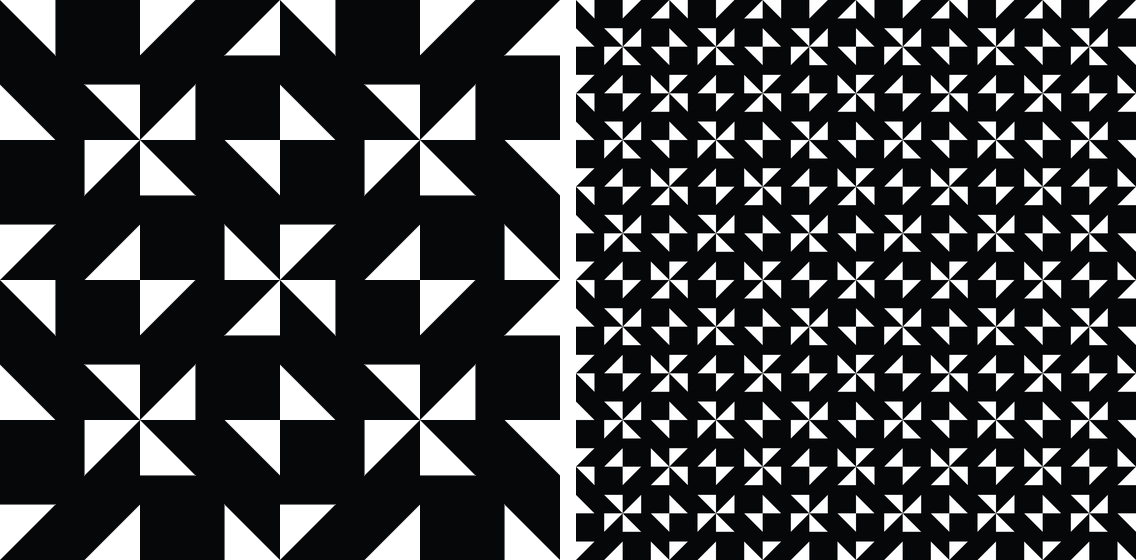
Left, the tile; right, the same tile 3 across and 3 down.
Write a Shadertoy shader that draws this pattern.

```glsl
// White pinwheels and two-bladed bows alternate on a 4 x 4 lattice over black.
// Each motif is a right triangle turned about its node; odd columns are mirrored.
// The lattice wraps after two nodes, so the canvas tiles in both directions.

const float NODES = 4.0;          // lattice nodes across and down
const float BLADE = 0.396;        // blade leg, in node spacings
const vec3 INK = vec3(0.02, 0.027, 0.035);
const vec3 PAPER = vec3(1.0);

// Blade with its sharp tip at the node: 0 < x < y < leg
float tipBlade(vec2 p, float leg) {
    return max(max(-p.x, p.y - leg), (p.x - p.y) * sqrt(0.5));
}

// Blade with its right angle at the node: x, y > 0 and x + y < leg
float cornerBlade(vec2 p, float leg) {
    return max(max(-p.x, -p.y), (p.x + p.y - leg) * sqrt(0.5));
}

vec2 quarterTurn(vec2 p) {
    return vec2(p.y, -p.x);
}

// Four tip blades, one per quadrant
float pinwheel(vec2 p, float leg) {
    float d = tipBlade(p, leg);
    for (int i = 0; i < 3; i++) {
        p = quarterTurn(p);
        d = min(d, tipBlade(p, leg));
    }
    return d;
}

// Two corner blades in opposite quadrants
float bow(vec2 p, float leg) {
    return min(cornerBlade(p, leg), cornerBlade(-p, leg));
}

// Signed distance to the white shapes, in node spacings
float lattice(vec2 q) {
    vec2 node = floor(q + 0.5);
    vec2 p = q - node;
    if (mod(node.x, 2.0) > 0.5) p.x = -p.x;
    bool isBow = mod(node.x + node.y, 2.0) > 0.5;
    return isBow ? bow(p, BLADE) : pinwheel(p, BLADE);
}

void mainImage(out vec4 fragColor, in vec2 fragCoord) {
    vec2 q = NODES * fragCoord / iResolution.xy;
    float pixel = NODES / min(iResolution.x, iResolution.y);
    float coverage = clamp(0.5 - lattice(q) / pixel, 0.0, 1.0);
    fragColor = vec4(mix(INK, PAPER, coverage), 1.0);
}
```
